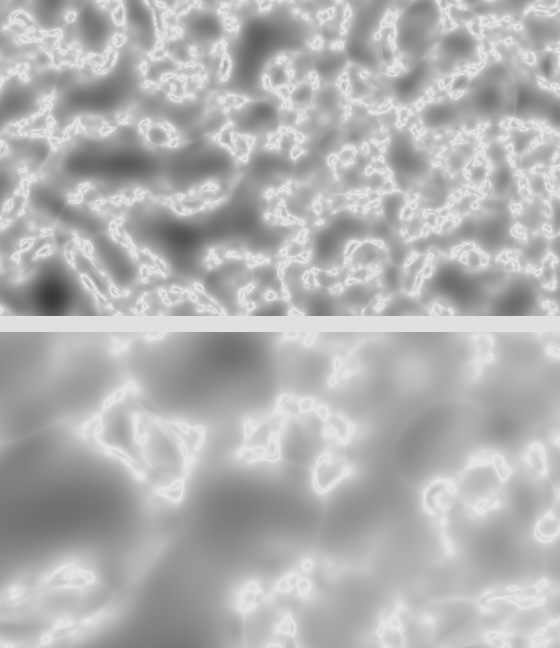
Top: the whole. Bottom: its middle third, enlarged.
Give the GLSL for this texture, as a Shadertoy shader.

```glsl
// Smoky grey cells with thin bright rims: gradient noise is folded at zero,
// then finer noise is added near the creases and folded again, so small cells
// gather along the rims while the dark pools stay smooth.

#define BASE_FREQ 4.8     // coarsest noise cells per canvas height
#define OCTAVES 5
#define LACUNARITY 1.95   // frequency step between octaves
#define DECAY 0.68        // amplitude step between octaves
#define REACH 2.1         // how far from a crease finer noise acts
#define CREASE_SOFT 0.015 // rounding of the bright rims
#define RIM_LEVEL 0.905   // grey of the brightest rims
#define DEPTH 0.222       // darkening per unit of folded noise
#define BLEND 0.75        // weight of each finer fold in the shade
#define NOISE_GAIN 4.6    // brings gradient noise to unit deviation

// Integer hash of a lattice point, giving a unit gradient
vec2 gradientAt(ivec2 cell) {
    uvec2 v = uvec2(cell + 4096) * 1664525u + 1013904223u;
    v.x += v.y * 1664525u;
    v.y += v.x * 1664525u;
    v ^= v >> 16u;
    v.x += v.y * 1664525u;
    v.y += v.x * 1664525u;
    v ^= v >> 16u;
    return normalize(vec2(v & 65535u) / 32767.5 - 1.0 + 1e-5);
}

// Gradient noise with quintic interpolation
float gradientNoise(vec2 p) {
    vec2 base = floor(p);
    vec2 f = p - base;
    ivec2 cell = ivec2(base);
    vec2 u = f * f * f * (f * (f * 6.0 - 15.0) + 10.0);
    float a = dot(gradientAt(cell), f);
    float b = dot(gradientAt(cell + ivec2(1, 0)), f - vec2(1.0, 0.0));
    float c = dot(gradientAt(cell + ivec2(0, 1)), f - vec2(0.0, 1.0));
    float d = dot(gradientAt(cell + ivec2(1, 1)), f - vec2(1.0, 1.0));
    return NOISE_GAIN * mix(mix(a, b, u.x), mix(c, d, u.x), u.y);
}

float softAbs(float x) {
    return sqrt(x * x + CREASE_SOFT * CREASE_SOFT) - CREASE_SOFT;
}

// Repeated folding; each octave is turned and shifted to hide the lattice
float foldedNoise(vec2 p) {
    const mat2 turn = mat2(0.8, 0.6, -0.6, 0.8);
    float fold = softAbs(gradientNoise(p));
    float shade = fold;
    float amplitude = 1.0;
    for (int i = 1; i < OCTAVES; i++) {
        p = LACUNARITY * (turn * p) + vec2(17.3, 9.1);
        amplitude *= DECAY;
        float distanceRatio = fold / (REACH * amplitude);
        float gate = exp(-distanceRatio * distanceRatio);
        fold = softAbs(fold + amplitude * gate * gradientNoise(p));
        shade = mix(shade, fold, BLEND);
    }
    return shade;
}

void mainImage(out vec4 fragColor, in vec2 fragCoord) {
    vec2 uv = fragCoord / iResolution.y;
    float grey = RIM_LEVEL - DEPTH * foldedNoise(uv * BASE_FREQ + vec2(3.7, 11.2));
    fragColor = vec4(vec3(clamp(grey, 0.0, 1.0)), 1.0);
}
```
